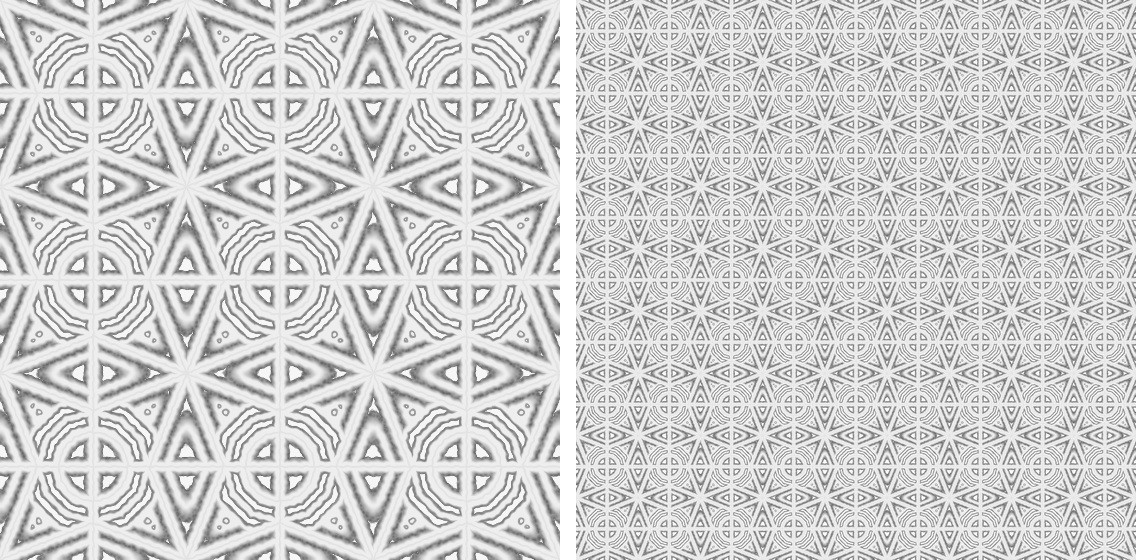
Left: one tile. Right: repeated 3 by 3.
Reproduce this pattern procedurally as a WebGL 2 fragment shader.

```glsl
#version 300 es
precision highp float;

uniform vec2 u_resolution;
out vec4 fragColor;

const float REPEATS = 3.0;
const float TILE = 256.0;        // design units per repeat
const float HALF_BAND = 8.0;     // half width of the raised bands
const float TAU = 6.2831853;
const vec3 BAND = vec3(0.935);
const vec3 CORE = vec3(0.965);
const vec3 SOFT_INK = vec3(0.66);
const vec3 DEEP_INK = vec3(0.41);

vec2 hash2(vec2 cell) {
  vec3 q = fract(cell.xyx * vec3(0.1031, 0.1030, 0.0973));
  q += dot(q, q.yzx + 33.33);
  return fract((q.xx + q.yz) * q.zy);
}

// Distance to the nearest scattered point, wrapping after count cells
float cellNoise(vec2 uv, float count) {
  vec2 g = uv * count;
  vec2 base = floor(g);
  float nearest = 2.0;
  for (int j = -1; j <= 1; j++) {
    for (int i = -1; i <= 1; i++) {
      vec2 cell = base + vec2(i, j);
      nearest = min(nearest, length(cell + hash2(mod(cell, count)) - g));
    }
  }
  return nearest;
}

// Whole frequencies keep the wobble continuous at the canvas edges
vec2 wobble(vec2 uv) {
  vec2 a = TAU * uv;
  return 0.5 * sin(a.yx * vec2(37.0, 41.0) + 2.0 * sin(a * vec2(23.0, 19.0)))
       + 0.4 * sin(a.yx * vec2(71.0, 67.0) + a * vec2(29.0, 31.0));
}

float smoothMin(float a, float b, float k) {
  float h = max(k - abs(a - b), 0.0) / k;
  return min(a, b) - 0.25 * h * h * k;
}

// Signed distance to the spoke from the tile corner to the axis
float spoke(vec2 p) {
  return dot(p - vec2(77.0, 0.0), vec2(0.929, -0.370));
}

// Twelve-sided radius inside the folded octant
float dodecagon(vec2 p) {
  return max(dot(p, vec2(0.966, 0.259)), dot(p, vec2(0.7071)));
}

// Depth inside the wide recesses, positive within
float wideGaps(vec2 p) {
  float r = length(p);
  float side = spoke(p);
  float quarter = min(p.y - HALF_BAND, 39.0 - r);

  float a = -side;
  float b = -spoke(p.yx);
  float kite = min(min(a, b) - HALF_BAND, 16.0 - smoothMin(a, b, 16.0));
  kite = min(kite, r - 100.0);

  float mirrored = spoke(vec2(TILE - p.x, p.y));
  float outer = min(min(side, p.y) - HALF_BAND, 16.0 - smoothMin(side, mirrored, 32.0));
  float diamond = min(p.y - HALF_BAND, smoothMin(side, mirrored, 16.0) - 27.0);
  return max(max(quarter, kite), max(outer, diamond));
}

// Depth inside the narrow ring slots
float ringSlots(vec2 p) {
  float radius = dodecagon(p);
  float inner = min(5.5 - abs(radius - 62.0), p.y - HALF_BAND);
  float outer = min(6.0 - abs(radius - 83.0), -spoke(p) - HALF_BAND);
  return max(inner, outer);
}

// Depth inside the two beads on the diagonal
float beads(vec2 p) {
  float large = 4.5 - length(p - vec2(74.5));
  float small = 2.8 - length(p - vec2(83.0));
  return max(large, small);
}

float inkRim(float depth, float start, float full, float end, float aa) {
  return smoothstep(start, full, depth) * (1.0 - smoothstep(end, end + aa, depth));
}

void main() {
  vec2 uv = gl_FragCoord.xy / u_resolution;
  float aa = max(1.2, REPEATS * TILE / u_resolution.y);
  float fine = cellNoise(uv, 150.0);
  float coarse = cellNoise(uv, 63.0);
  float grain = clamp(0.65 * fine + 0.45 * coarse, 0.0, 1.0);

  // Fold each repeat into one octant
  vec2 p = abs((fract(uv * REPEATS) - 0.5) * TILE + wobble(uv));
  p = p.x > p.y ? p : p.yx;

  float wide = wideGaps(p);
  float slot = ringSlots(p);
  float bead = beads(p);
  float ragged = 2.0 * (grain - 0.5);

  // Raised bands with faint centre seams
  float seam = min(min(p.y, abs(spoke(p))), abs(length(p) - 47.0));
  vec3 color = BAND - 0.045 * (1.0 - smoothstep(0.4, 0.8 + aa, seam));

  // Pale floors of the recesses
  float core = max(smoothstep(4.0, 5.5, wide), smoothstep(2.0, 3.5, slot));
  color = mix(color, CORE, core);

  // Grainy shading around the floors
  float wideInk = inkRim(wide, -3.5, 2.5, 4.7 + ragged, aa);
  float slotInk = inkRim(slot, -2.5, 1.0, 2.0 + 0.5 * ragged, aa);
  float beadInk = 0.8 * inkRim(bead, -1.5, 0.6, 1.4, aa);
  float deep = smoothstep(0.0, 4.5, wide) * (1.15 - 1.1 * grain);
  vec3 wideTone = mix(SOFT_INK, DEEP_INK, clamp(deep + 0.25 - 0.3 * grain, 0.0, 1.0));
  vec3 thinTone = mix(DEEP_INK, SOFT_INK, 0.15 + 0.6 * grain);
  color = mix(color, wideTone, wideInk);
  color = mix(color, thinTone, max(slotInk, beadInk));
  fragColor = vec4(color, 1.0);
}
```
